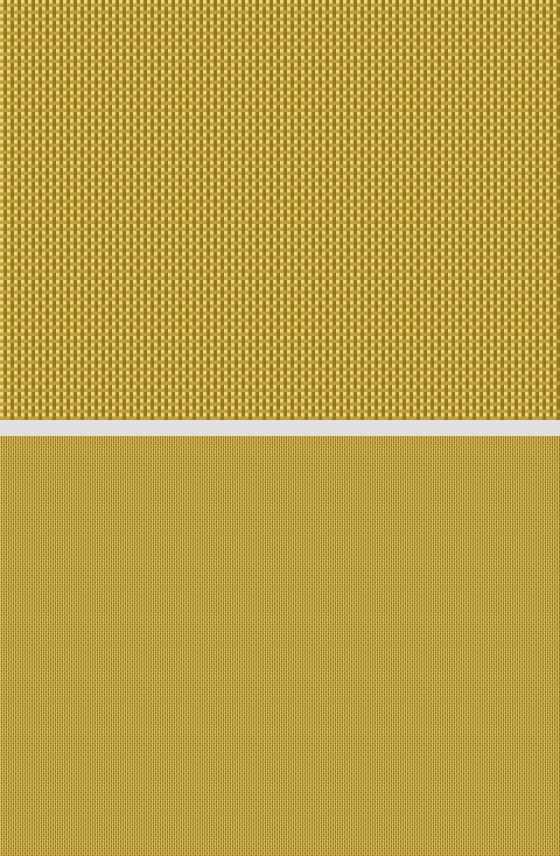
Top: one tile. Bottom: repeated 3 by 3.
Write a Shadertoy shader that draws this pattern.

```glsl
// Plain weave of brown upright and gold level threads over a pale yellow ground.

// Coverage of a half-cell-wide thread, from the offset to its centre line.
vec2 threadCoverage(vec2 offset, vec2 pixel) {
    return clamp((0.25 - abs(offset)) / pixel + 0.5, 0.0, 1.0);
}

void mainImage(out vec4 fragColor, in vec2 fragCoord) {
    const vec2 cells = vec2(80.0, 60.0); // even counts keep the weave seamless
    const vec3 ground = vec3(0.91, 0.86, 0.45);
    const vec3 brown = vec3(0.59, 0.46, 0.16);
    const vec3 gold = vec3(0.76, 0.62, 0.22);

    // Shift the grid so that every crossing sits in the middle of its cell.
    vec2 grid = fragCoord / iResolution.xy * cells + vec2(-0.25, 0.25);
    vec2 crossing = floor(grid);
    vec2 cover = threadCoverage(fract(grid) - 0.5, cells / iResolution.xy);

    // Upright and level threads take turns on top in a checkerboard.
    vec3 goldOnTop = mix(mix(ground, brown, cover.x), gold, cover.y);
    vec3 brownOnTop = mix(mix(ground, gold, cover.y), brown, cover.x);
    float brownOver = mod(crossing.x + crossing.y, 2.0);

    fragColor = vec4(mix(goldOnTop, brownOnTop, brownOver), 1.0);
}
```
